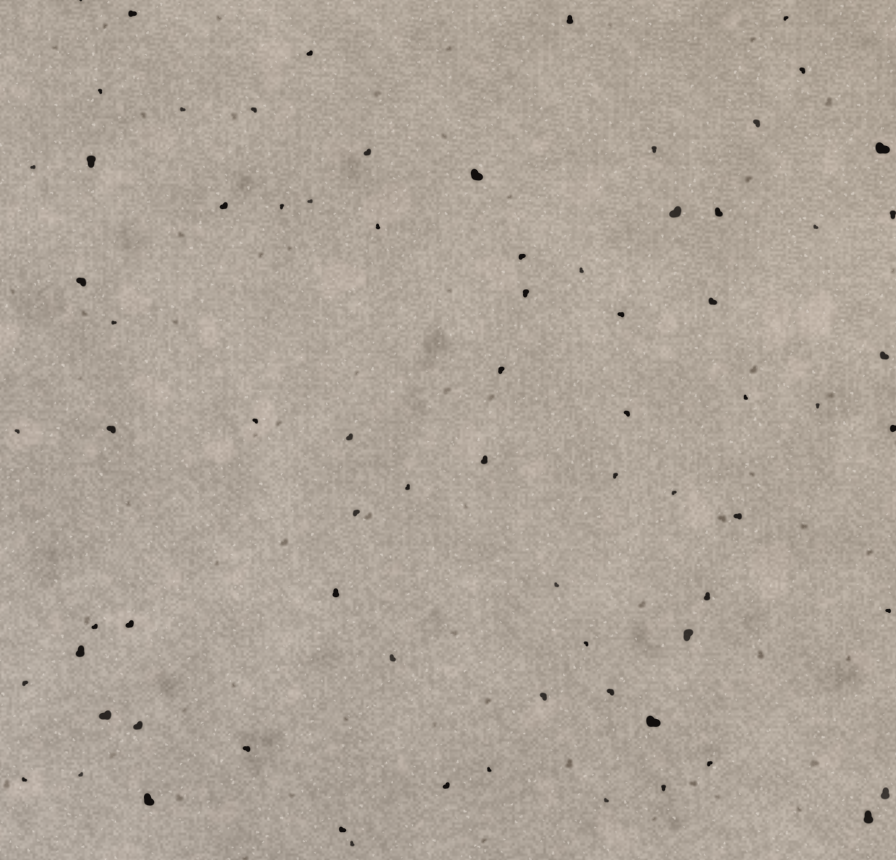
Give the GLSL for this texture, as a Shadertoy shader.

```glsl
// Warm grey speckled stone: mottled fine-grained ground with pale soft flakes,
// dark smudges, tiny bright glints and sparse black specks.
// Each kind of inclusion is one call of a jittered-cell scatter function.

const vec3 GROUND = vec3(0.683, 0.643, 0.597);
const vec3 FLAKE  = vec3(0.765, 0.712, 0.668);
const vec3 SMUDGE = vec3(0.430, 0.390, 0.345);
const vec3 BROWN  = vec3(0.300, 0.250, 0.200);
const vec3 SPECK  = vec3(0.065, 0.055, 0.050);
const vec3 GLINT  = vec3(0.900, 0.870, 0.835);

float hash(vec2 p) {
    return fract(sin(dot(p, vec2(127.1, 311.7))) * 43758.5453);
}

float noise(vec2 p) {
    vec2 i = floor(p), f = fract(p);
    f = f * f * (3.0 - 2.0 * f);
    float low  = mix(hash(i), hash(i + vec2(1, 0)), f.x);
    float high = mix(hash(i + vec2(0, 1)), hash(i + vec2(1, 1)), f.x);
    return mix(low, high, f.y);
}

float fbm(vec2 p) {
    float sum = 0.0, weight = 0.5;
    for (int i = 0; i < 4; i++) {
        sum += weight * noise(p);
        p = p * 2.03 + 17.3;
        weight *= 0.5;
    }
    return sum / 0.9375;
}

// Coverage by uneven blobs; share is the fraction of cells that hold one,
// radii.x to radii.y their size (small ones most common), soft the edge width.
float scatter(vec2 p, float cells, float share, vec2 radii, float soft, float seed) {
    vec2 home = floor(p * cells);
    float cover = 0.0;
    for (int y = -1; y <= 1; y++)
    for (int x = -1; x <= 1; x++) {
        vec2 cell = home + vec2(x, y);
        vec2 key = cell + seed;
        if (hash(key) > share) continue;
        vec2 jitter = vec2(hash(key + 3.7), hash(key + 8.1));
        vec2 d = p - (cell + jitter) / cells;
        float size = hash(key + 13.9);
        float turn = 6.2832 * hash(key + 21.3);
        float radius = mix(radii.x, radii.y, size * size);
        float angle = atan(d.y, d.x + 1e-6) - turn;
        float outline = 1.0 + 0.22 * cos(2.0 * angle) + 0.13 * cos(3.0 * angle + turn * 2.0);
        float gap = length(d) - radius * outline;
        float strength = 0.55 + 0.45 * hash(key + 31.7);
        cover = max(cover, strength * (1.0 - smoothstep(-soft, soft, gap)));
    }
    return cover;
}

// Ground with broad clouds, medium mottling and fine grain
vec3 stoneGround(vec2 p) {
    float clouds  = fbm(p * 3.0 + 5.0) - 0.5;
    float mottle  = fbm(p * 22.0 + 40.0) - 0.5;
    float grain   = noise(p * 330.0) - 0.5;
    float texture1 = noise(p * 150.0 + 9.0) - 0.5;
    float shade = 0.07 * clouds + 0.07 * mottle + 0.10 * grain + 0.035 * texture1;
    vec3 warmth = vec3(0.004, 0.0, -0.008) * (p.x + p.y - 1.0);
    return GROUND + shade + warmth;
}

void mainImage(out vec4 fragColor, in vec2 fragCoord) {
    vec2 p = fragCoord / iResolution.y;
    float pixel = 1.0 / iResolution.y;
    float fine = max(0.0012, 0.6 * pixel);
    vec3 color = stoneGround(p);
    vec3 grain = color - GROUND;

    // Pale flakes, with ragged outlines
    vec2 ragged = p + 0.012 * (vec2(noise(p * 55.0), noise(p * 55.0 + 70.0)) - 0.5);
    float large = scatter(ragged, 12.0, 0.42, vec2(0.008, 0.026), 0.006, 11.0);
    float small = scatter(ragged, 38.0, 0.36, vec2(0.003, 0.009), 0.004, 57.0);
    color = mix(color, FLAKE + 0.7 * grain, max(0.65 * large, 0.40 * small));

    // Dark smudges, broken up by noise
    float smudge = scatter(ragged, 9.0, 0.26, vec2(0.004, 0.022), 0.018, 93.0);
    float patches = smoothstep(0.25, 0.75, noise(p * 70.0 + 20.0));
    color = mix(color, SMUDGE + grain, smudge * (0.12 + 0.30 * patches));

    // Bright glints
    float glint = scatter(p, 76.0, 0.42, vec2(0.0008, 0.0017), fine, 131.0);
    color = mix(color, GLINT, 0.60 * glint);

    // Blurred brown specks, then sharp black ones with a faint halo
    float brown = scatter(p, 13.0, 0.28, vec2(0.0020, 0.0045), 0.0025, 177.0);
    color = mix(color, BROWN, 0.60 * brown);
    float halo = scatter(p, 15.0, 0.33, vec2(0.0035, 0.0085), 0.0035, 211.0);
    color = mix(color, SMUDGE, 0.40 * halo);
    float speck = scatter(p, 15.0, 0.33, vec2(0.0024, 0.0070), fine, 211.0);
    color = mix(color, SPECK, min(1.0, 1.2 * speck));

    fragColor = vec4(clamp(color, 0.0, 1.0), 1.0);
}
```
